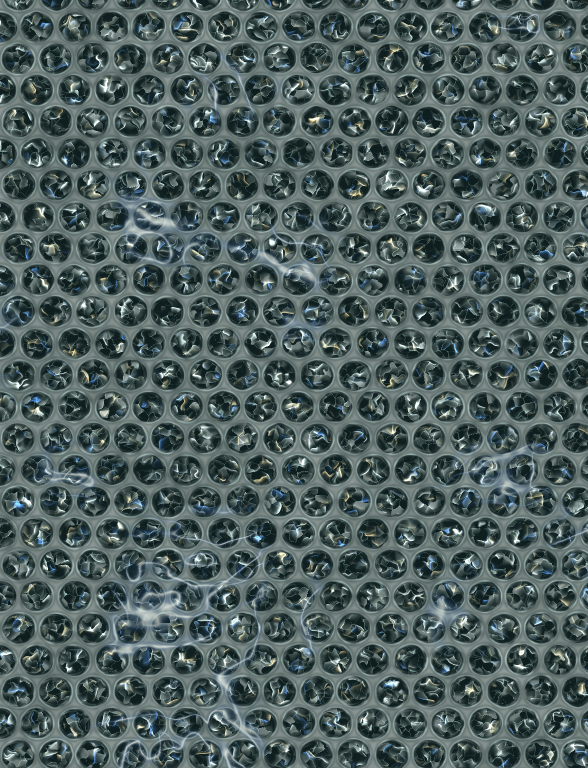
This texture is drawn by a WebGL 1 fragment shader. Its source:

```glsl
precision highp float;
// Sheet of bubble wrap on a dark ground: a staggered lattice of crinkled domes in grey film.
// Each dome gets its own Voronoi facets and curved, tinted creases; stretched ridge
// noise adds loose glare over the whole sheet. One unit is the spacing of two domes.
uniform vec2 u_resolution;

const float ACROSS = 15.76;              // domes across the canvas
const float ROW_STEP = 0.8485;           // distance between rows
const float FIRST_ROW = 0.35;            // height of the lowest row
const vec2 RADIUS = vec2(0.447, 0.418);  // half size of a dome
const float JITTER = 0.035;              // wander of the dome centres
const float FACET_SCALE = 1.9;           // facets per dome radius
const float RIM_WIDTH = 0.065;           // bright rim, in dome radii
const float GLARE = 0.95;                // strength of the loose glare
const int CREASES = 9;                   // creases per dome
const int SAMPLES = 2;                   // smoothing samples per axis

const vec3 DEEP = vec3(0.055, 0.115, 0.118);
const vec3 SHADE = vec3(0.22, 0.29, 0.28);
const vec3 FILM = vec3(0.36, 0.42, 0.40);
const vec3 PALE = vec3(0.51, 0.56, 0.55);
const vec3 WHITE = vec3(0.90, 0.94, 0.93);
const vec3 BLUE = vec3(0.27, 0.46, 0.78);
const vec3 GOLD = vec3(0.85, 0.70, 0.46);

vec4 hash4(vec2 p) {
  vec4 h = fract(p.xyxy * vec4(0.1031, 0.1030, 0.0973, 0.1099));
  h += dot(h, h.wzxy + 33.33);
  return fract((h.xxyz + h.yzzw) * h.zywx);
}

float noise(vec2 p) {
  vec2 i = floor(p), f = fract(p);
  f = f * f * (3.0 - 2.0 * f);
  return mix(mix(hash4(i).x, hash4(i + vec2(1, 0)).x, f.x),
             mix(hash4(i + vec2(0, 1)).x, hash4(i + vec2(1, 1)).x, f.x), f.y);
}

vec2 turn(vec2 p, float a) {
  float c = cos(a), s = sin(a);
  return vec2(c * p.x + s * p.y, c * p.y - s * p.x);
}

// Flat tilted pieces of the dome skin, with thin light folds between them.
vec3 facets(vec2 q, vec2 id) {
  vec2 s = q * FACET_SCALE + id * 7.0, base = floor(s), toward = vec2(0.0);
  float near = 9.0, second = 9.0;
  vec4 rnd = vec4(0.0);
  for (int y = -1; y <= 1; y++)
    for (int x = -1; x <= 1; x++) {
      vec2 cell = base + vec2(x, y);
      vec4 h = hash4(cell + 3.7);
      vec2 d = cell + h.xy - s;
      float len = length(d);
      if (len < near) { second = near; near = len; toward = d; rnd = h; }
      else second = min(second, len);
    }
  float tilt = rnd.z + 0.9 * turn(toward, 6.283 * rnd.w).x;
  vec3 col = mix(DEEP, SHADE, smoothstep(0.35, 0.95, tilt));
  col = mix(col, PALE, 0.75 * smoothstep(0.85, 1.25, tilt));
  float fold = 1.0 - smoothstep(0.0, 0.09, second - near);
  return col + FILM * fold * smoothstep(0.2, 0.9, rnd.y);
}

// Curved glints: a sharp edge that fades to one side.
vec3 creases(vec2 q, vec2 id) {
  vec3 light = vec3(0.0);
  for (int i = 0; i < CREASES; i++) {
    vec4 place = hash4(id * 3.1 + float(i) * 17.3);
    vec4 look = hash4(id * 5.3 + float(i) * 11.9 + 41.0);
    vec2 l = turn(q - (place.xy * 2.0 - 1.0) * 0.75, 6.283 * place.z);
    l.y += (look.x - 0.5) * 1.5 * l.x * l.x;
    float reach = 0.18 + 0.45 * place.w;
    float along = 1.0 - smoothstep(0.4 * reach, reach, abs(l.x));
    float blade = smoothstep(-0.04, 0.01, l.y) * exp(-max(l.y, 0.0) / (0.035 + 0.10 * look.y));
    vec3 tint = mix(WHITE, GOLD, smoothstep(0.45, 0.7, look.z));
    tint = mix(tint, BLUE, smoothstep(0.76, 0.84, look.z));
    light += tint * along * blade * (0.2 + 1.05 * look.w * look.w);
  }
  return light;
}

vec3 dome(vec2 q, vec2 id, float r) {
  vec2 bent = q + 0.3 * (vec2(noise(q * 3.0 + id * 9.0), noise(q * 3.0 - id * 9.0 + 50.0)) - 0.5);
  vec3 col = facets(bent, id) + creases(bent, id) * (1.0 - smoothstep(0.8, 1.0, r));
  // Gathered skin along the wall, streaked round the edge.
  float streak = noise(vec2(r * 13.0, 0.0) + q * 3.0 + id * 13.0);
  return mix(col, mix(DEEP, PALE, streak * streak), 0.75 * smoothstep(0.72, 0.95, r));
}

vec3 sheet(vec2 p) {
  // Nearest dome among the rows below and above.
  float row = floor((p.y - FIRST_ROW) / ROW_STEP), r = 9.0;
  vec2 q = vec2(0.0), id = vec2(0.0);
  for (int k = 0; k < 2; k++) {
    float j = row + float(k), shift = 0.5 * mod(j + 1.0, 2.0);
    vec2 cell = vec2(floor(p.x - shift + 0.5), j);
    vec2 centre = vec2(cell.x + shift, FIRST_ROW + j * ROW_STEP);
    vec2 d = (p - centre - JITTER * (hash4(cell).xy - 0.5)) / RADIUS;
    if (length(d) < r) { r = length(d); q = d; id = cell; }
  }
  r += 0.06 * (noise(q * 2.5 + id * 5.0) - 0.5);

  // Film between the domes, paler at the wide joints.
  float cloud = noise(p * 1.3) * 0.6 + noise(p * 7.0) * 0.4;
  vec3 film = mix(SHADE, PALE, 0.2 + 0.55 * cloud + 0.5 * smoothstep(1.02, 1.3, r));
  vec3 col = mix(dome(q, id, r), film, smoothstep(0.95, 1.02, r));
  float rim = (r - 1.0) / RIM_WIDTH;
  col += PALE * exp(-rim * rim) * 0.6 * noise(q * 2.2 + id * 4.0);

  // Loose wrinkles catching light, stronger toward the bottom.
  vec2 w = turn(p, -0.55 + 0.9 * noise(p * 0.22)) * vec2(0.55, 2.1);
  float ridge = 1.0 - abs(2.0 * noise(w + noise(p * 1.7)) - 1.0);
  float patchy = smoothstep(0.58, 0.85, noise(p * 0.5 + 8.0) + 0.12 - 0.012 * p.y);
  float gleam = GLARE * patchy * pow(ridge, 9.0) * (0.35 + 0.65 * noise(p * 5.0));
  return mix(col, mix(BLUE, WHITE, smoothstep(0.1, 0.5, gleam)), clamp(gleam, 0.0, 1.0));
}

void main() {
  vec3 sum = vec3(0.0);
  for (int y = 0; y < SAMPLES; y++)
    for (int x = 0; x < SAMPLES; x++) {
      vec2 offset = (vec2(x, y) + 0.5) / float(SAMPLES) - 0.5;
      sum += min(sheet((gl_FragCoord.xy + offset) * ACROSS / u_resolution.x), 1.0);
    }
  gl_FragColor = vec4(sum / float(SAMPLES * SAMPLES), 1.0);
}
```
